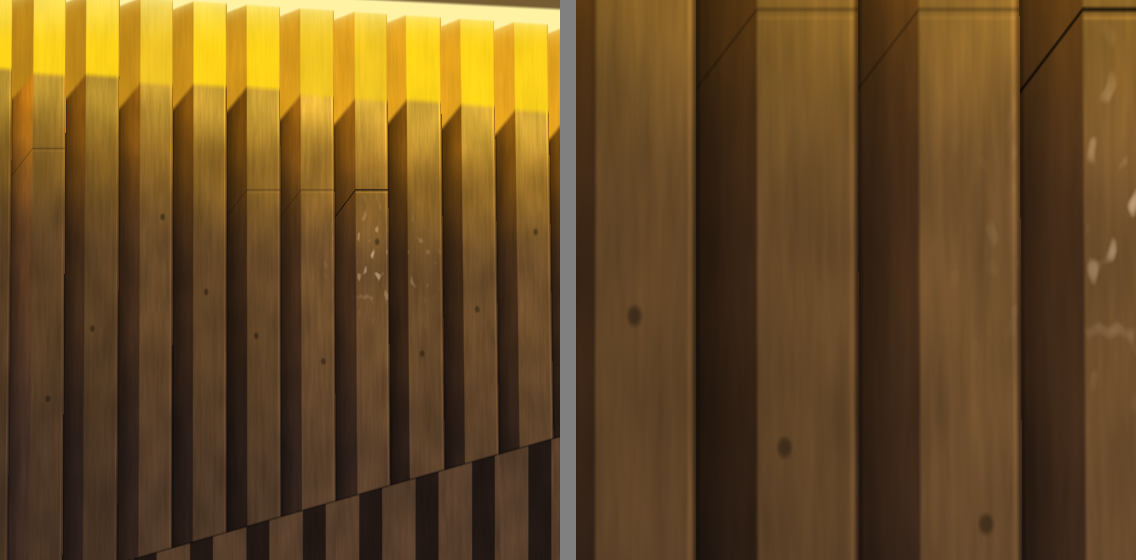
Left: the whole. Right: its middle third, enlarged.
A three.js fragment shader for this texture:

```glsl
// Leaning wooden slats lit from a glowing strip above, with a second row below.
varying vec2 vUv;

#define PITCH 0.0966        // slat spacing
#define START 0.0185        // left edge of the first whole slat
#define SIDE 0.37           // share of the pitch taken by the shaded side
#define SOFT 0.0016         // edge softness
#define SPREAD 0.025        // widening toward the bottom
#define SHADOW_SKEW 1.3     // slope of shadow and joints across a side
#define TOP_SKEW 0.45       // slope of the slat top across a side
#define LOW_PITCH 0.1007    // spacing of the lower row
#define LOW_START 0.341
#define GRAIN 0.16          // strength of the wood grain

const vec3 CREAM = vec3(1.0, 0.95, 0.64);
const vec3 YELLOW = vec3(1.0, 0.83, 0.10);
const vec3 AMBER = vec3(0.83, 0.59, 0.11);
const vec3 GOLD = vec3(0.84, 0.66, 0.22);
const vec3 OAK = vec3(0.58, 0.42, 0.15);
const vec3 BROWN = vec3(0.41, 0.29, 0.16);
const vec3 UMBER = vec3(0.32, 0.23, 0.16);
const vec3 RUST = vec3(0.45, 0.28, 0.05);
const vec3 DARK = vec3(0.21, 0.135, 0.075);
const vec3 DEEP = vec3(0.145, 0.10, 0.08);

float hash(float n) { return fract(sin(n * 12.9898 + 4.137) * 4375.85); }

vec2 gradient(vec2 c) {
  float a = 6.2832 * hash(dot(c, vec2(1.0, 57.31)));
  return vec2(cos(a), sin(a));
}

float noise(vec2 p) {
  vec2 i = floor(p), f = fract(p), e = vec2(1.0, 0.0);
  vec2 u = f * f * f * (f * (f * 6.0 - 15.0) + 10.0);
  float a = dot(gradient(i), f);
  float b = dot(gradient(i + e), f - e);
  float c = dot(gradient(i + e.yx), f - e.yx);
  float d = dot(gradient(i + 1.0), f - 1.0);
  return mix(mix(a, b, u.x), mix(c, d, u.x), u.y);
}

float edge(float at, float x) { return smoothstep(at - SOFT, at + SOFT, x); }

float line(float d, float halfWidth) { return 1.0 - edge(halfWidth, abs(d)); }

void main() {
  float depth = 1.0 - vUv.y;
  float x = 0.4 + (vUv.x - 0.4) / (1.0 + SPREAD * (depth - 0.5));

  // Slat cell: side on the left, face on the right
  float cell = (x - START) / PITCH;
  float id = floor(cell);
  float local = fract(cell) * PITCH;
  float vary = hash(id + 3.0);
  float sideWidth = PITCH * (SIDE + 0.05 * (hash(id + 19.0) - 0.5));
  float face = edge(sideWidth, local) * (1.0 - edge(PITCH - SOFT, local));
  float inset = max(sideWidth - local, 0.0);

  // Wood grain and blotches
  float grain = noise(vec2(x * 150.0, depth * 9.0 + id * 7.0))
              + 0.6 * noise(vec2(x * 310.0, depth * 32.0));
  float blotch = noise(vec2(x * 24.0 + id * 3.0, depth * 13.0));
  float wear = 1.0 + GRAIN * (0.6 * grain + blotch);

  // Light falling off below the shadow edge
  float fall = depth - 0.07 * (x - 0.5) + 0.02 * (vary - 0.5);
  vec3 faceColor = mix(GOLD, OAK, smoothstep(0.17, 0.31, fall));
  faceColor = mix(faceColor, BROWN, smoothstep(0.27, 0.48, fall));
  faceColor = mix(faceColor, UMBER, smoothstep(0.45, 0.95, fall));
  faceColor *= mix(0.88, 1.04, smoothstep(0.0, 0.7, x)) * (0.95 + 0.1 * vary);
  vec3 sideColor = mix(RUST, DARK, smoothstep(0.17, 0.48, fall));
  sideColor = mix(sideColor, DEEP, smoothstep(0.45, 0.85, fall));
  float across = clamp(local / sideWidth, 0.0, 1.0);
  sideColor *= (0.78 + 0.38 * smoothstep(0.0, 0.8, across)) * (0.88 + 0.3 * vary);
  sideColor *= 1.0 + 0.45 * (1.0 - smoothstep(0.5, 1.5, abs(id)));

  // Direct light above the slanted shadow edge
  float shadowAt = 0.126 + 0.075 * x + 0.008 * (vary - 0.5) + SHADOW_SKEW * inset;
  float lit = 1.0 - smoothstep(shadowAt - 0.007, shadowAt + 0.007, depth);
  vec3 litFace = mix(YELLOW, GOLD, 0.4 * smoothstep(0.55, 1.0, vary));
  litFace = mix(litFace, CREAM, 0.35 * (1.0 - smoothstep(0.0, 0.09, depth)));
  vec3 litSide = AMBER * mix(0.88, 1.08, smoothstep(0.0, 0.8, x));
  faceColor = mix(faceColor * wear, litFace * mix(1.0, wear, 0.35), lit);
  sideColor = mix(sideColor * wear, litSide * mix(1.0, wear, 0.5), lit);
  vec3 color = mix(sideColor, faceColor, face);

  // Bright arris on the right edge, thin dark line beside it
  color *= 1.0 + 0.2 * line(local - PITCH + 0.004, 0.001) * (1.0 - lit);
  color *= 1.0 - 0.3 * line(local - 0.001, 0.001) * (1.0 - lit);

  // Joints across a few slats, strongest on the sixth
  float jointed = step(3.5, id) * step(id, 6.5);
  float strength = jointed * (0.25 + 0.5 * step(5.5, id)) + 0.25 * (1.0 - step(0.5, abs(id)));
  float jointAt = mix(0.265, 0.339, jointed) + SHADOW_SKEW * inset;
  color *= 1.0 - strength * line(depth - jointAt, 0.0012);
  color *= 1.0 + 0.3 * strength * line(depth - jointAt - 0.005, 0.001) * face;

  // Knots and pale scuffs
  vec2 knot = vec2(local - PITCH * (0.52 + 0.3 * vary), depth - 0.35 - 0.4 * hash(id + 41.0));
  color *= 1.0 - 0.35 * (1.0 - smoothstep(0.002, 0.006, length(knot * vec2(1.0, 0.7))));
  float scuff = smoothstep(0.22, 0.5, noise(vec2(x * 85.0, depth * 50.0)));
  float scuffZone = exp(-180.0 * dot(vec2(x - 0.68, depth - 0.46), vec2(x - 0.68, depth - 0.46)));
  color += 0.3 * scuff * scuffZone * face;

  // Lower row behind a rising diagonal edge
  float lowEdge = 0.977 - 0.287 * (vUv.x - 0.3125);
  float lowLocal = fract((vUv.x - LOW_START) / LOW_PITCH) * LOW_PITCH;
  float lowFace = edge(0.39 * LOW_PITCH, lowLocal) * (1.0 - edge(LOW_PITCH - SOFT, lowLocal));
  vec3 lowColor = mix(DEEP * 0.9, UMBER * 1.06, lowFace) * wear;
  color = mix(color, lowColor, edge(lowEdge, depth));
  color *= 1.0 - 0.3 * line(depth - lowEdge, 0.002);

  // Glowing strip over the slat tops, and the ceiling beyond it
  float topEdge = -0.0198 + 0.0645 * x + TOP_SKEW * inset;
  color = mix(color, CREAM, 0.45 * exp(-max(depth - topEdge, 0.0) * 90.0));
  color = mix(color, CREAM, 1.0 - smoothstep(topEdge - 0.003, topEdge + 0.003, depth));
  float ceilingEdge = (x - 0.68) * 0.05;
  color = mix(vec3(0.46, 0.36, 0.20), color, smoothstep(-0.004, 0.004, depth - ceilingEdge));

  gl_FragColor = vec4(clamp(color, 0.0, 1.0), 1.0);
}
```
